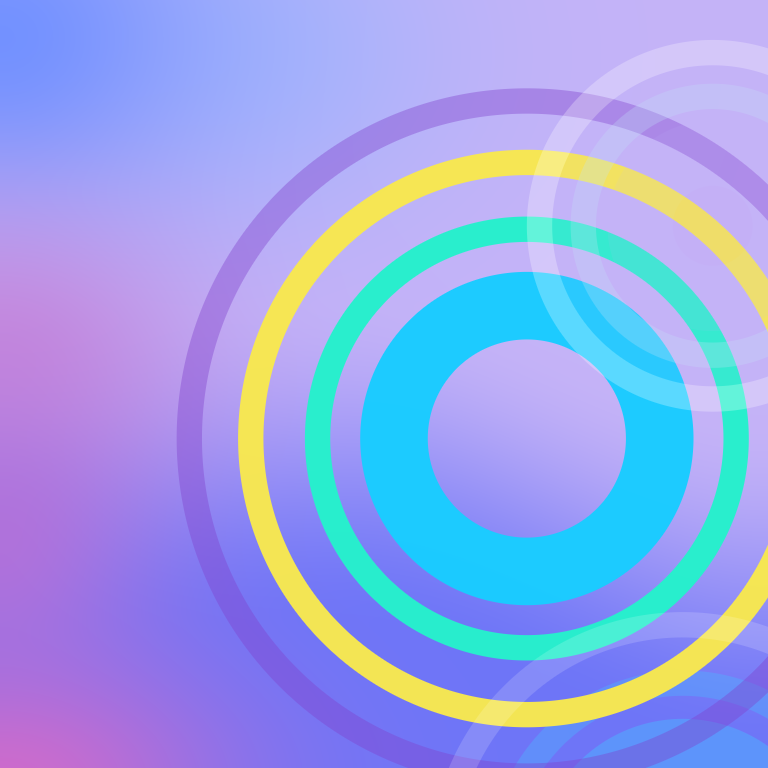
A Shadertoy shader for this background:

```glsl
const vec3 LAVENDER   = vec3(0.77, 0.70, 0.97);
const vec3 INDIGO     = vec3(0.43, 0.46, 0.97);
const vec3 PERIWINKLE = vec3(0.64, 0.71, 0.99);
const vec3 SKY_BLUE   = vec3(0.45, 0.57, 1.00);
const vec3 PINK       = vec3(0.77, 0.54, 0.87);
const vec3 ORCHID     = vec3(0.70, 0.44, 0.85);
const vec3 MAGENTA    = vec3(0.80, 0.42, 0.80);

const vec3 PURPLE = vec3(0.50, 0.25, 0.80);
const vec3 YELLOW = vec3(0.97, 0.91, 0.31);
const vec3 GREEN  = vec3(0.15, 0.94, 0.80);
const vec3 CYAN   = vec3(0.10, 0.80, 1.00);
const vec3 ICE    = vec3(0.76, 0.88, 0.97);
const vec3 AZURE  = vec3(0.30, 0.70, 1.00);
const vec3 WHITE  = vec3(1.0);

const vec2 MAIN_CENTRE  = vec2(0.686, 0.429);
const vec2 UPPER_CENTRE = vec2(0.928, 0.706);
const vec2 LOWER_CENTRE = vec2(0.889, -0.127);
const float BAND = 0.033;  // width of the thin rings

// Elliptical soft spot, 1 at its centre
float glow(vec2 p, vec2 centre, vec2 size) {
    vec2 d = (p - centre) / size;
    return exp(-dot(d, d));
}

// Antialiased coverage of a disc at distance dist from its centre
float disc(float dist, float radius) {
    return clamp(0.5 + (radius - dist) * iResolution.y, 0.0, 1.0);
}

float ring(float dist, float outer, float width) {
    return disc(dist, outer) - disc(dist, outer - width);
}

vec3 backdrop(vec2 p) {
    // The indigo floor sinks towards the right
    float height = p.y + 0.16 * smoothstep(0.45, 1.0, p.x);
    vec3 col = mix(INDIGO, LAVENDER, smoothstep(0.18, 0.62, height));
    // Cool upper left
    col = mix(col, PERIWINKLE, 0.85 * glow(p, vec2(0.32, 0.93), vec2(0.28, 0.22)));
    col = mix(col, SKY_BLUE, glow(p, vec2(0.0, 0.95), vec2(0.27, 0.23)));
    // Warm left side and lower corner
    col = mix(col, PINK, glow(p, vec2(0.0, 0.54), vec2(0.24, 0.18)));
    col = mix(col, ORCHID, 0.9 * glow(p, vec2(0.0, 0.30), vec2(0.19, 0.20)));
    col = mix(col, MAGENTA, glow(p, vec2(0.0, -0.02), vec2(0.30, 0.17)));
    return col;
}

void mainImage(out vec4 fragColor, in vec2 fragCoord) {
    vec2 p = fragCoord / iResolution.y;
    float mainDist  = distance(p, MAIN_CENTRE);
    float upperDist = distance(p, UPPER_CENTRE);
    float lowerDist = distance(p, LOWER_CENTRE);

    vec3 col = backdrop(p);

    // Blue bands beneath the main rings
    col = mix(col, AZURE, 0.40 * ring(lowerDist, 0.254, BAND));
    col = mix(col, AZURE, 0.50 * disc(lowerDist, 0.191));

    // Main concentric rings
    col = mix(col, PURPLE, 0.40 * ring(mainDist, 0.456, BAND));
    col = mix(col, YELLOW, 0.97 * ring(mainDist, 0.376, BAND));
    col = mix(col, GREEN, 0.98 * ring(mainDist, 0.289, BAND));
    col = mix(col, CYAN, 0.98 * ring(mainDist, 0.217, 0.088));

    // Pale translucent rings over the top
    col = mix(col, WHITE, 0.16 * ring(lowerDist, 0.330, BAND));
    col = mix(col, LAVENDER, 0.08 * disc(upperDist, 0.209));
    col = mix(col, WHITE, 0.27 * ring(upperDist, 0.242, BAND));
    col = mix(col, ICE, 0.28 * ring(upperDist, 0.185, BAND));
    col = mix(col, LAVENDER, 0.10 * ring(upperDist, 0.137, 0.085));
    col = mix(col, PINK, 0.06 * disc(upperDist, 0.052));

    fragColor = vec4(col, 1.0);
}
```
